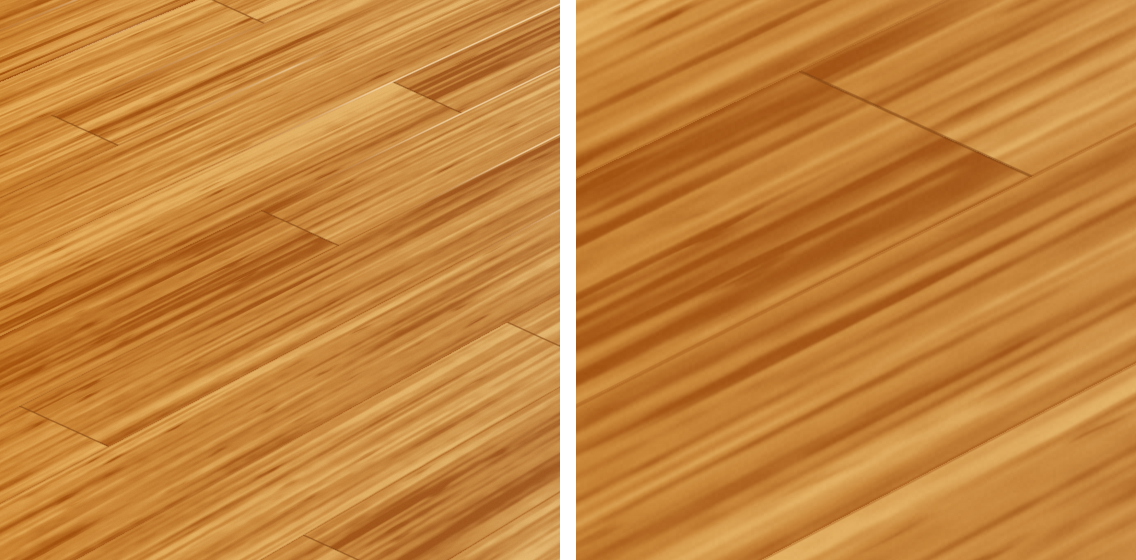
Left: the whole. Right: its middle third, enlarged.
A Shadertoy shader for this texture:

```glsl
// Bamboo plank floor seen at a slant: a projective map gives row and length
// coordinates, rows are cut into staggered planks, and each plank gets its own
// tone, stretched-noise grain and dark nodes, with thin seams and butt joints.

#define VANISH vec2(7.0, -2.78)   // where the long seams converge (y down)
#define JOINT_SLANT 2.2           // slant of the butt joints
#define PLANK_LENGTH 3.2
#define SEAM_WIDTH 0.0011
#define JOINT_WIDTH 0.0008
#define GRAIN_CONTRAST 1.0
#define KNOT_CHANCE 0.22
#define DARK_WOOD vec3(0.640, 0.335, 0.085)
#define MID_WOOD vec3(0.790, 0.530, 0.230)
#define PALE_WOOD vec3(0.895, 0.695, 0.390)

// Tone of the two alternating planks in each row, dark to pale
const float PLANK_TONE[24] = float[24](
    -0.30, -0.45,  -0.30, -0.40,   0.12, 0.38,  -0.06, -0.10,
     0.00,  0.02,   0.20, -0.32,  -0.32, 0.15,   0.15, -0.32,
     0.08,  0.10,   0.20,  0.24,  -0.30, -0.48,  0.35,  0.20);

float hash(vec2 p) {
    vec3 q = fract(vec3(p.xyx) * 0.1031);
    q += dot(q, q.yzx + 33.33);
    return fract((q.x + q.y) * q.z);
}

float noise(vec2 p) {
    vec2 i = floor(p), f = fract(p);
    f = f * f * (3.0 - 2.0 * f);
    return mix(mix(hash(i), hash(i + vec2(1, 0)), f.x),
               mix(hash(i + vec2(0, 1)), hash(i + vec2(1, 1)), f.x), f.y);
}

// Soft coverage of a thin line at distance d
float line(float d, float halfWidth, float pixel) {
    return 1.0 - smoothstep(max(halfWidth - pixel, 0.0), halfWidth + pixel, d);
}

// Fibres at several scales, long in u and narrow in v
float grain(float u, float v, float seed) {
    vec2 o = vec2(seed * 17.3, seed * 41.7);
    float g = 0.50 * (noise(vec2(u * 0.6, v * 4.5) + o) - 0.5);
    g += 0.42 * (noise(vec2(u * 1.1, v * 15.0) + o) - 0.5);
    g += 0.42 * (noise(vec2(u * 2.2, v * 31.0) + o) - 0.5);
    g += 0.12 * (noise(vec2(u * 24.0, v * 28.0) + o) - 0.5);
    g -= 0.35 * smoothstep(0.70, 0.97, noise(vec2(u * 1.3, v * 13.0) - o + 300.0));
    return g;
}

// Scattered elongated nodes, one candidate per cell
float knots(float u, float v, float seed) {
    vec2 p = vec2(u * 4.0, v * 8.0) + seed * 23.0;
    p += 0.14 * (vec2(noise(p * 6.0), noise(p * 6.0 + 50.0)) - 0.5);
    vec2 id = floor(p);
    vec2 centre = 0.35 + 0.30 * vec2(hash(id + 7.1), hash(id + 19.7));
    vec2 d = (fract(p) - centre) / vec2(0.16, 0.15);
    float chance = KNOT_CHANCE * (0.3 + 1.4 * hash(vec2(seed, 5.0)));
    return step(hash(id + 3.3), chance) * exp(-dot(d, d)) * (0.4 + 0.6 * hash(id + 11.0));
}

void mainImage(out vec4 fragColor, in vec2 fragCoord) {
    float pixel = 1.0 / iResolution.y;
    vec2 p = fragCoord * pixel;
    p.y = 1.0 - p.y;

    // Floor coordinates: v counts rows, u runs along the planks
    float centreY = VANISH.y + (p.y - VANISH.y) * (VANISH.x - 0.5) / (VANISH.x - p.x);
    float depth = 0.0911 + 0.04 * centreY;
    float v = (centreY + 0.0625) / depth;
    float u = p.x - JOINT_SLANT * p.y;

    // Staggered planks, the stagger repeating every three rows
    float row = floor(v);
    float k = mod(row, 3.0);
    float jointAt = 0.38 - 0.74 * k - 0.23 * k * (k - 1.0);
    float along = (u - jointAt) / PLANK_LENGTH;
    float piece = floor(along);
    int side = int(mod(piece, 2.0) < 0.5);
    float tone = PLANK_TONE[clamp(int(row) + 2, 0, 11) * 2 + side];
    float seed = floor(hash(vec2(row + 20.0, piece + 30.0)) * 90.0);

    // Wood colour
    float shade = 0.53 + 0.42 * tone + GRAIN_CONTRAST * grain(u, v, seed);
    shade -= 0.40 * knots(u, v, seed);
    shade = clamp(shade, 0.0, 1.0);
    vec3 color = mix(DARK_WOOD, MID_WOOD, smoothstep(0.0, 0.55, shade));
    color = mix(color, PALE_WOOD, smoothstep(0.45, 1.0, shade));

    // Warmer at the left, cooler sheen towards the right
    color += (p.x - 0.45) * vec3(-0.01, 0.035, 0.085);
    color += 0.012 * (hash(floor(p * 512.0)) - 0.5);

    // Butt joints
    float jointDist = min(fract(along), 1.0 - fract(along)) * PLANK_LENGTH
                    / length(vec2(1.0, JOINT_SLANT));
    color = mix(color, DARK_WOOD * 0.8, 0.60 * line(jointDist, JOINT_WIDTH, pixel));

    // Long seams: faint and dark, catching light towards the upper right
    float seam = floor(v + 0.5);
    float seamDist = abs(v - seam) * depth * depth * 10.0;
    float gleam = smoothstep(-0.35, 0.40, u) * smoothstep(0.15, 0.6, noise(vec2(u * 2.0, seam * 9.0 + 90.0)));
    vec3 seamColor = mix(DARK_WOOD, vec3(0.97, 0.86, 0.68), gleam);
    color = mix(color, seamColor, mix(0.40, 0.80, gleam) * line(seamDist, SEAM_WIDTH, pixel));

    fragColor = vec4(clamp(color, 0.0, 1.0), 1.0);
}
```
